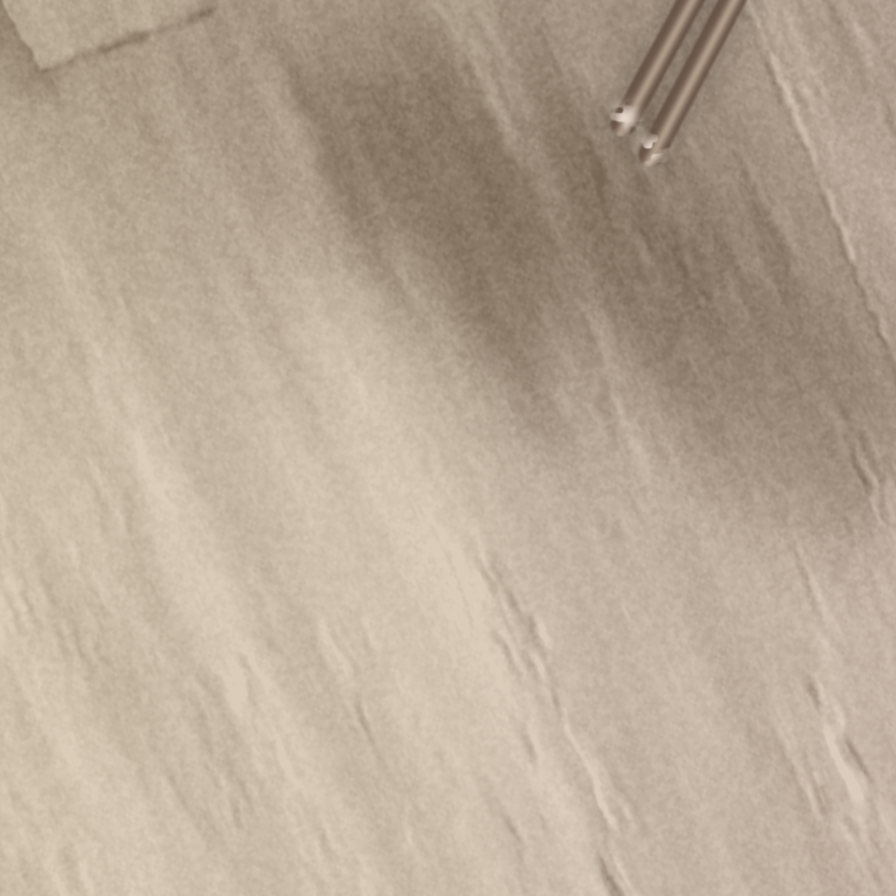
Give the GLSL for this texture, as a WebGL 1 fragment shader.

```glsl
precision highp float;
// Pale wood-grain floor with slanted streaks, a soft shadow, plank seams and a thin metal leg.

uniform vec2 u_resolution;

const vec3 DARK_WOOD = vec3(0.490, 0.420, 0.350);
const vec3 LIGHT_WOOD = vec3(0.825, 0.765, 0.695);
const vec3 METAL_DARK = vec3(0.40, 0.32, 0.27);
const vec3 METAL_LIGHT = vec3(0.70, 0.62, 0.55);
const vec3 GLINT = vec3(0.90, 0.85, 0.80);
const vec2 GRAIN_DIR = vec2(0.423, -0.906);
const float STREAK_CONTRAST = 0.34;
const float FIBRE_CONTRAST = 0.17;
const float RELIEF_CONTRAST = 0.95;
const float SHADOW_DEPTH = 0.54;
const float SPECKLE = 0.29;
const float BAR_RADIUS = 0.0125;

float hash(vec2 p) {
  vec3 q = fract(vec3(p.xyx) * 0.1031);
  q += dot(q, q.yzx + 33.33);
  return fract((q.x + q.y) * q.z);
}

float noise(vec2 p) {
  vec2 i = floor(p), f = fract(p);
  f = f * f * (3.0 - 2.0 * f);
  return mix(mix(hash(i), hash(i + vec2(1.0, 0.0)), f.x),
             mix(hash(i + vec2(0.0, 1.0)), hash(i + vec2(1.0, 1.0)), f.x), f.y);
}

float fbm(vec2 p) {
  float sum = 0.0, weight = 0.5;
  for (int i = 0; i < 4; i++) {
    sum += weight * noise(p);
    p = p * 2.03 + 17.3;
    weight *= 0.5;
  }
  return sum / 0.9375;
}

// x: signed distance from the line through a and b; y: distance to the segment.
vec2 segment(vec2 p, vec2 a, vec2 b) {
  vec2 ab = b - a, ap = p - a;
  float t = clamp(dot(ap, ab) / dot(ab, ab), 0.0, 1.0);
  return vec2((ab.x * ap.y - ab.y * ap.x) / length(ab), length(ap - ab * t));
}

float band(float x, float width) {
  return exp(-x * x / (width * width));
}

// Light falling off towards the top, with a ragged shadow across it.
float lighting(vec2 p, vec2 grain) {
  float tone = mix(0.97, 0.56, smoothstep(0.38, 1.0, p.y));
  tone -= 0.14 * smoothstep(0.35, 0.8, p.x) * (1.0 - 0.5 * p.y);
  float ragged = 0.17 * (fbm(grain * vec2(17.0, 2.6) + 5.0) - 0.5);
  float d = segment(p, vec2(0.46, 0.82), vec2(0.94, 0.55)).y + ragged;
  float shadow = 0.8 * (1.0 - smoothstep(0.01, 0.23, d));
  shadow += 0.24 * band(length(p - vec2(0.60, 0.66)) + ragged, 0.20);
  return tone - SHADOW_DEPTH * shadow;
}

// Short broken fibres along the grain, lit from one side.
float ridges(vec2 grain) {
  vec2 q = grain * vec2(52.0, 11.0);
  q.x += 0.9 * (fbm(grain * vec2(26.0, 20.0)) - 0.5);
  vec2 offset = vec2(0.24, 0.06);
  float slope = noise(q + offset) - noise(q);
  q = q * vec2(2.0, 2.4) + 17.3;
  slope += 0.7 * (noise(q + offset * 1.6) - noise(q));
  float patches = smoothstep(0.42, 0.62, fbm(grain * vec2(11.0, 3.5) + 31.0));
  float breaks = smoothstep(0.30, 0.70, noise(grain * vec2(38.0, 11.0) + 3.0));
  return slope * (0.10 + patches * breaks);
}

// A rounded metal bar with dark sides and a pale glint at its foot.
vec3 drawBar(vec3 color, vec2 p, vec2 top, vec2 foot, float pixel) {
  vec2 d = segment(p, top, foot);
  float cover = 1.0 - smoothstep(-pixel, pixel + 0.003, d.y - BAR_RADIUS);
  vec3 metal = mix(METAL_DARK, METAL_LIGHT, band(d.x - 0.002, 0.006));
  vec2 spot = p - foot - vec2(0.001, 0.006);
  float shine = band(length(spot), 0.014) * smoothstep(0.25, 0.65, noise(p * 130.0));
  color *= 1.0 - 0.14 * band(d.y, 0.026);
  color = mix(color, metal, cover * 0.92);
  return mix(color, GLINT, shine);
}

void main() {
  vec2 p = gl_FragCoord.xy / u_resolution;
  float pixel = 1.0 / min(u_resolution.x, u_resolution.y);
  vec2 grain = vec2(dot(p, vec2(-GRAIN_DIR.y, GRAIN_DIR.x)), dot(p, GRAIN_DIR));

  // Streaks run straight, with slightly frayed borders.
  vec2 frayed = grain + vec2(0.020 * (fbm(p * 42.0) - 0.5), 0.0);
  float tone = lighting(p, frayed);
  tone += STREAK_CONTRAST * (fbm(frayed * vec2(14.0, 1.3) + 9.0) - 0.5);
  tone += FIBRE_CONTRAST * (fbm(frayed * vec2(48.0, 6.0) + 21.0) - 0.5);
  tone += 0.17 * band(frayed.x - 0.60, 0.035) * (1.0 - smoothstep(0.62, 0.85, p.y));
  float roughSide = mix(0.4, 1.0, smoothstep(0.3, 0.65, p.x)) * mix(1.0, 0.45, smoothstep(0.5, 0.8, p.y));
  tone += RELIEF_CONTRAST * roughSide * ridges(grain);

  // Pale broken plank seam on the right, with a dark lip beside it.
  float wobble = 0.006 * (noise(p * 70.0) - 0.5);
  vec2 seam = segment(p, vec2(0.83, 1.01), vec2(1.01, 0.58));
  float wear = 0.35 + 0.65 * smoothstep(0.25, 0.7, noise(p * 40.0 + 11.0));
  tone += 0.32 * wear * band(seam.x + wobble, 0.0045);
  tone -= 0.20 * wear * band(seam.x + wobble + 0.008, 0.004);
  tone += 0.10 * smoothstep(0.0, 0.02, seam.x);

  // Plank corner at the upper left.
  vec2 lower = segment(p, vec2(0.045, 0.922), vec2(0.235, 0.987));
  vec2 side = segment(p, vec2(0.0, 1.0), vec2(0.045, 0.922));
  float plank = smoothstep(-0.003, 0.003, min(lower.x, side.x) + wobble);
  tone += 0.13 * plank * (1.0 - smoothstep(0.16, 0.24, p.x));
  tone -= 0.32 * wear * band(lower.y + wobble, 0.006);
  tone -= 0.30 * band(side.y, 0.03) * (1.0 - plank);

  // Fine grit, softer in bright wood, then colour: yellower left, rosier right.
  float grit = 0.6 * noise(grain * vec2(270.0, 230.0)) + 0.4 * noise(p * 140.0 + 7.0) - 0.5;
  tone += SPECKLE * grit * mix(1.0, 0.65, smoothstep(0.6, 1.0, tone));
  vec3 color = mix(DARK_WOOD, LIGHT_WOOD, clamp(tone, -0.04, 1.10));
  color += (p.x - 0.5) * vec3(0.0, -0.008, 0.016);

  color = drawBar(color, p, vec2(0.782, 1.02), vec2(0.696, 0.862), pixel);
  color = drawBar(color, p, vec2(0.828, 1.02), vec2(0.727, 0.828), pixel);
  gl_FragColor = vec4(color, 1.0);
}
```
